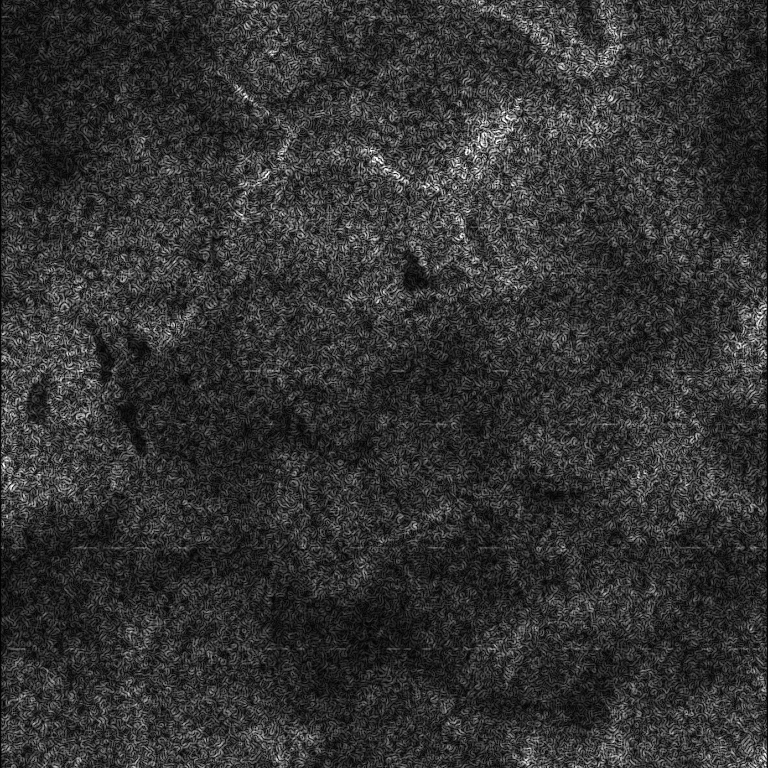
A WebGL 2 fragment shader for this texture:

```glsl
#version 300 es
precision highp float;
// Fine grey relief: the steepness of two layers of gradient noise draws thin
// curled outlines. A broad tone map of layered noise, veins and dark pockets
// sets their brightness, and faint dashed scan rows cross the whole canvas.

uniform vec2 u_resolution;
out vec4 fragColor;

const float COARSE_CELLS = 148.0;   // curl cells across the canvas
const float FINE_CELLS = 236.0;
const float COARSE_WEIGHT = 0.78;
const float FINE_WEIGHT = 0.58;
const float BRIGHTNESS = 0.315;
const float TONE_CONTRAST = 1.0;
const float PLAIN_SHADE = 0.42;     // darkening of the low band
const float CORNER_SHADE = 0.48;    // darkening of the upper left
const float VEIN_GAIN = 0.55;
const float POCKET_SHADE = 1.0;
const float SCAN_ROWS = 15.0;
const float SCAN_GAIN = 0.22;
const float SCAN_HALF_WIDTH = 0.0017;
const float BORDER = 0.003;

// Two random values in -1..1 for a lattice cell
vec2 hash2(vec2 cell) {
    uvec2 v = uvec2(ivec2(cell)) * 1664525u + 1013904223u;
    v.x += v.y * 1664525u;
    v.y += v.x * 1664525u;
    v ^= v >> 16u;
    v.x += v.y * 1664525u;
    v.y += v.x * 1664525u;
    v ^= v >> 16u;
    return vec2(v & 65535u) / 32767.5 - 1.0;
}

// Gradient noise: value in x, analytic slope in yz
vec3 gradientNoise(vec2 p) {
    vec2 cell = floor(p);
    vec2 f = p - cell;
    vec2 u = f * f * f * (f * (f * 6.0 - 15.0) + 10.0);
    vec2 du = 30.0 * f * f * (f * (f - 2.0) + 1.0);
    vec2 ga = hash2(cell);
    vec2 gb = hash2(cell + vec2(1.0, 0.0));
    vec2 gc = hash2(cell + vec2(0.0, 1.0));
    vec2 gd = hash2(cell + vec2(1.0, 1.0));
    float a = dot(ga, f);
    float b = dot(gb, f - vec2(1.0, 0.0));
    float c = dot(gc, f - vec2(0.0, 1.0));
    float d = dot(gd, f - vec2(1.0, 1.0));
    float twist = a - b - c + d;
    float value = a + u.x * (b - a) + u.y * (c - a) + u.x * u.y * twist;
    vec2 slope = mix(mix(ga, gb, u.x), mix(gc, gd, u.x), u.y)
               + du * (vec2(b - a, c - a) + u.yx * twist);
    return vec3(value, slope);
}

mat2 rotation(float angle) {
    float c = cos(angle), s = sin(angle);
    return mat2(c, s, -s, c);
}

// Layered noise from broad patches down to small clumps
float patches(vec2 p) {
    float sum = 0.0, weight = 1.0;
    for (int i = 0; i < 5; i++) {
        sum += weight * gradientNoise(p).x;
        p = rotation(0.7) * p * 2.05 + 17.3;
        weight *= 0.72;
    }
    return sum;
}

// Broad light and dark regions, as a log gain
float toneMap(vec2 p) {
    vec2 wobble = vec2(gradientNoise(p * 7.0 + 31.0).x,
                       gradientNoise(p * 7.0 + 57.0).x);
    vec2 q = p + 0.10 * wobble;
    float tone = 0.08 + TONE_CONTRAST * patches(q * 3.4 + 5.0);

    float plain = smoothstep(0.04, 0.13, q.y) * (1.0 - smoothstep(0.27, 0.35, q.y));
    tone -= PLAIN_SHADE * plain * (1.0 - 0.5 * smoothstep(0.6, 1.0, q.x));
    float corner = length(vec2(q.x, 1.0 - q.y) / vec2(0.30, 0.27));
    tone -= CORNER_SHADE * (1.0 - smoothstep(0.75, 1.1, corner));

    float ridge = abs(gradientNoise(q * 5.0 + 83.0).x);
    float veinArea = smoothstep(0.0, 0.25, gradientNoise(p * 4.5 + 41.0).x);
    tone += VEIN_GAIN * veinArea * (1.0 - smoothstep(0.0, 0.06, ridge));

    float pocketArea = smoothstep(0.05, 0.25, gradientNoise(p * 3.0 + 71.0).x);
    float pocket = smoothstep(0.20, 0.34, gradientNoise(q * 19.0 + 11.0).x);
    return tone - POCKET_SHADE * pocketArea * pocket;
}

// Steepness of the fine relief: bright rims around tiny bumps
float curls(vec2 p) {
    mat2 turn = rotation(0.6);
    vec2 coarse = gradientNoise(p * COARSE_CELLS + 3.0).yz;
    vec2 fine = gradientNoise(turn * p * FINE_CELLS + 9.0).yz * turn;
    return length(COARSE_WEIGHT * coarse + FINE_WEIGHT * fine);
}

// Thin horizontal rows broken into dashes
float scanDashes(vec2 p) {
    float row = floor(p.y * SCAN_ROWS);
    vec2 rnd = hash2(vec2(row, 7.0));
    float gap = abs(fract(p.y * SCAN_ROWS) - 0.5 - 0.3 * rnd.x) / SCAN_ROWS;
    float line = 1.0 - smoothstep(0.3 * SCAN_HALF_WIDTH, SCAN_HALF_WIDTH, gap);
    float dash = smoothstep(0.02, 0.25, gradientNoise(vec2(p.x * 75.0, row * 7.37)).x);
    return line * dash * (0.6 + 0.4 * rnd.y);
}

void main() {
    vec2 p = gl_FragCoord.xy / u_resolution;
    float grey = BRIGHTNESS * exp(toneMap(p)) * curls(p);
    grey += SCAN_GAIN * scanDashes(p);
    grey *= smoothstep(0.0, BORDER, min(p.x, 1.0 - p.x));
    fragColor = vec4(vec3(clamp(grey, 0.0, 1.0)), 1.0);
}
```
